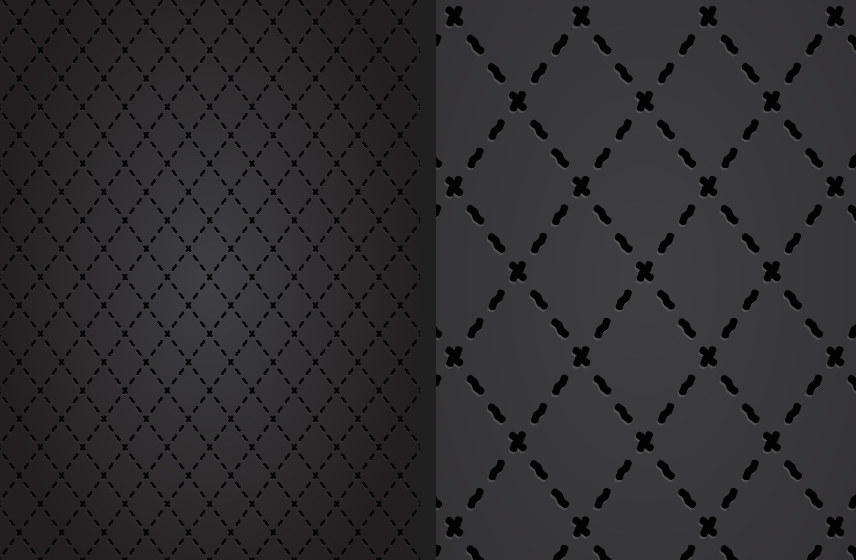
Left: the whole. Right: its middle third, enlarged.
A Shadertoy shader for this pattern:

```glsl
// Dark quilted panel: diamond lattice of black dashed stitches under a soft central glow.

// Lengths are fractions of the canvas height.
const vec2  CELL          = vec2(0.0756, 0.1013);   // width and height of one diamond
const vec2  LATTICE_SHIFT = vec2(-0.0007, 0.0051);  // crossing nearest the centre
const float DASHES        = 3.0;                    // dashes per diamond side
const float DASH_HALF     = 0.0046;                 // half length without round ends
const float DASH_RADIUS   = 0.0023;
const float TWIST         = 0.0004;                 // sideways bend of the thread
const float TWIST_FREQ    = 900.0;
const vec2  RIM_SHIFT     = vec2(-0.0006, -0.0012); // lit lower lip of each hole
const float RIM_GAIN      = 0.09;
const vec2  GLOW_RADIUS   = vec2(0.5, 0.61);        // fractions of width and height
const vec3  GLOW_COLOR    = vec3(0.250, 0.250, 0.260);
const vec3  EDGE_COLOR    = vec3(0.137, 0.123, 0.126);
const vec3  THREAD_COLOR  = vec3(0.012, 0.012, 0.014);

// Signed offset to the nearest multiple of a step.
float nearest(float x, float step_) {
    return x - step_ * round(x / step_);
}

// Distance to a slightly twisted capsule centred at the origin.
float dashDistance(vec2 p, vec2 dir) {
    float along = dot(p, dir);
    float across = dot(p, vec2(-dir.y, dir.x));
    across += TWIST * sin(along * TWIST_FREQ);
    return length(vec2(max(abs(along) - DASH_HALF, 0.0), across)) - DASH_RADIUS;
}

// Distance to both families of diagonal stitching.
float stitchDistance(vec2 p) {
    vec2 q = p / CELL;
    vec2 lattice = vec2(q.x + q.y, q.x - q.y);  // crossings fall on integers
    float d = 1.0;
    for (int i = 0; i < 2; i++) {
        // Fold into one dash: whole steps across the line, partial steps along it.
        vec2 steps = i == 0 ? vec2(1.0, 1.0 / DASHES) : vec2(1.0 / DASHES, 1.0);
        vec2 cell = vec2(nearest(lattice.x, steps.x), nearest(lattice.y, steps.y));
        vec2 local = 0.5 * CELL * vec2(cell.x + cell.y, cell.x - cell.y);
        vec2 dir = normalize(CELL * vec2(1.0, i == 0 ? -1.0 : 1.0));
        d = min(d, dashDistance(local, dir));
    }
    return d;
}

float coverage(float d, float pixel) {
    return 1.0 - smoothstep(-0.6 * pixel, 0.6 * pixel, d);
}

void mainImage(out vec4 fragColor, in vec2 fragCoord) {
    float pixel = 1.0 / iResolution.y;
    vec2 centred = fragCoord - 0.5 * iResolution.xy;
    vec2 p = centred * pixel - LATTICE_SHIFT;

    // Elliptical glow
    float falloff = min(length(centred / iResolution.xy / GLOW_RADIUS), 1.0);
    vec3 color = mix(GLOW_COLOR, EDGE_COLOR, falloff);

    // Lit rim, then the dark stitch over it
    color += RIM_GAIN * coverage(stitchDistance(p - RIM_SHIFT), pixel);
    color = mix(color, THREAD_COLOR, coverage(stitchDistance(p), pixel));

    fragColor = vec4(color, 1.0);
}
```
